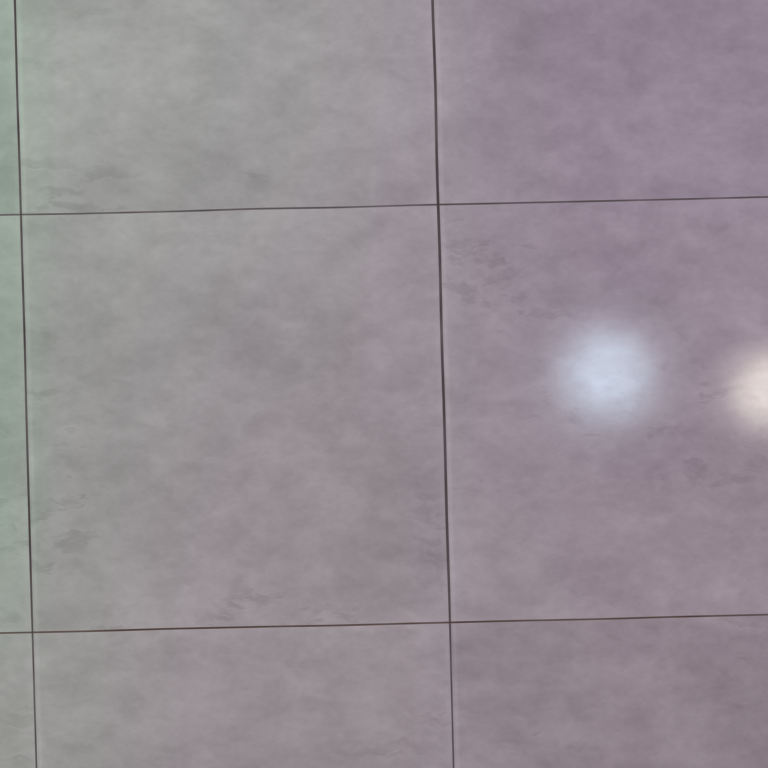
Reproduce this texture procedurally as a WebGL 2 fragment shader.

```glsl
#version 300 es
precision highp float;

uniform vec2 u_resolution;
out vec4 fragColor;

// Integer hash of a lattice cell, 0 to 1
float hash(vec2 cell) {
    uvec2 q = uvec2(ivec2(cell)) * uvec2(1597334673u, 3812015801u);
    uint n = (q.x ^ q.y) * 1597334673u;
    n = (n ^ (n >> 15)) * 2246822519u;
    return float((n ^ (n >> 13)) >> 8) / 16777216.0;
}

float valueNoise(vec2 p) {
    vec2 cell = floor(p);
    vec2 f = fract(p);
    f = f * f * (3.0 - 2.0 * f);
    return mix(mix(hash(cell), hash(cell + vec2(1, 0)), f.x),
               mix(hash(cell + vec2(0, 1)), hash(cell + vec2(1, 1)), f.x), f.y);
}

// Layered noise centred on zero
float fbm(vec2 p) {
    float sum = 0.0;
    float amplitude = 0.5;
    for (int i = 0; i < 5; i++) {
        sum += amplitude * (valueNoise(p) - 0.5);
        p = mat2(1.94, 0.3, -0.3, 1.94) * p + 17.3;
        amplitude *= 0.62;
    }
    return sum;
}

// Cement mottling: clouds, grain and patches of short ragged streaks
float cement(vec2 p, vec2 tile) {
    vec2 q = p + 37.0 * vec2(hash(tile), hash(tile + 51.0));
    vec2 warp = 0.03 * vec2(fbm(q * 12.0), fbm(q * 12.0 + 40.0));
    float clouds = fbm(q * vec2(5.0, 7.0) + warp);
    float mottle = fbm((q + warp) * vec2(24.0, 34.0));
    float streaks = fbm((q + warp) * vec2(20.0, 52.0) + 9.0);
    float grain = fbm(q * vec2(100.0, 130.0));
    float patches = smoothstep(-0.1, 0.2, fbm(q * vec2(3.0, 5.0) + 23.0));
    float veins = smoothstep(0.06, 0.26, streaks) * patches;
    return 0.075 * clouds + 0.06 * mottle + 0.03 * grain
         + 0.04 * streaks - 0.05 * veins + 0.008;
}

// Ambient tint drifting from green at the left to violet at the right
vec3 ambientTint(vec2 uv) {
    float height = smoothstep(0.05, 0.95, uv.y);
    vec3 leftTint = mix(vec3(0.575, 0.575, 0.565), vec3(0.60, 0.61, 0.595), height);
    vec3 middleTint = mix(vec3(0.58, 0.545, 0.565), vec3(0.60, 0.58, 0.595), height);
    vec3 rightTint = mix(vec3(0.555, 0.505, 0.54), vec3(0.57, 0.51, 0.572), height);
    vec3 tint = mix(leftTint, middleTint, smoothstep(0.0, 0.32 + 0.3 * height * height, uv.x));
    tint = mix(tint, rightTint, smoothstep(0.38, 0.82, uv.x));
    float green = (1.0 - smoothstep(0.0, 0.09, uv.x)) * smoothstep(0.05, 0.35, uv.y);
    return tint + vec3(-0.02, 0.022, -0.005) * green;
}

// Soft round lamp reflection with a dim wide halo
float glare(vec2 uv, vec2 centre, float radius) {
    float r = length(uv - centre) / radius;
    return 0.8 * exp(-pow(r, 2.6)) + 0.14 * exp(-r * r * 0.4);
}

float groove(float distanceToLine, float halfWidth, float soft) {
    return 1.0 - smoothstep(halfWidth - soft, halfWidth + soft, distanceToLine);
}

void main() {
    vec2 uv = gl_FragCoord.xy / u_resolution;
    float soft = max(0.0011, 0.6 / min(u_resolution.x, u_resolution.y));

    // Slightly skewed grid of large tiles
    vec2 grid = vec2(uv.x - 0.0195 - 0.0275 * (1.0 - uv.y),
                     uv.y - 0.1758 - 0.0235 * uv.x) / 0.544;
    vec2 tile = floor(grid);
    vec2 joint = round(grid);
    vec2 offset = (grid - joint) * 0.544;
    offset += 0.001 * vec2(valueNoise(vec2(uv.y * 9.0, joint.x)) - 0.5,
                           valueNoise(vec2(uv.x * 9.0, joint.y + 8.0)) - 0.5);
    vec2 edge = abs(offset);

    // Tile face, a little paler towards its rim
    vec3 color = ambientTint(uv) + cement(uv, tile);
    color += 0.012 * (hash(tile + 12.0) - 0.5);
    color += 0.014 * exp(-min(edge.x, edge.y) / 0.02) - 0.004;

    // Lamp reflections, broken up by the surface
    float sheen = 1.0 + 0.3 * fbm(uv * vec2(45.0, 70.0));
    color = mix(color, vec3(0.80, 0.835, 0.90), clamp(glare(uv, vec2(0.79, 0.512), 0.064) * sheen, 0.0, 1.0));
    color = mix(color, vec3(0.91, 0.87, 0.85), clamp(glare(uv, vec2(1.0, 0.492), 0.052) * sheen, 0.0, 1.0));

    // Pale bevels beside the upright joints
    color += 0.025 * exp(-pow((edge.x - 0.0055) / 0.0025, 2.0)) * (offset.x > 0.0 ? 1.0 : 0.3);

    // Dark joints, thinner low down and browner along the lower row
    float upper = smoothstep(0.1, 0.3, uv.y);
    float lowerRow = 1.0 - step(0.5, joint.y);
    float wear = 0.65 + 0.3 * valueNoise(uv * 30.0);
    float across = groove(edge.y, 0.0011, soft);
    float down = groove(edge.x, mix(0.0010, mix(0.0013, 0.0017, joint.x), upper), soft);
    color = mix(color, mix(vec3(0.30, 0.27, 0.28), vec3(0.26, 0.20, 0.18), lowerRow), across * wear);
    color = mix(color, vec3(0.28, 0.25, 0.26), down * min(wear + 0.08, 1.0));

    fragColor = vec4(clamp(color, 0.0, 1.0), 1.0);
}
```
